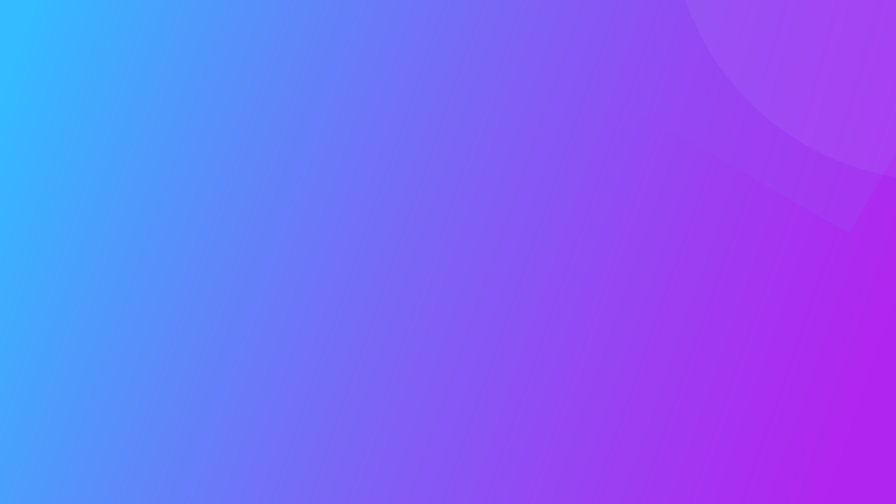
Write a WebGL 2 fragment shader that draws this background.

```glsl
#version 300 es
precision highp float;
// Diagonal cyan-to-violet gradient with a pale disc and a tilted, fading panel.

uniform vec2 u_resolution;
out vec4 fragColor;

// Lengths are in canvas heights, origin at the lower left.
const vec3 CYAN = vec3(0.20, 0.73, 1.00);
const vec3 VIOLET = vec3(0.69, 0.15, 0.94);
const vec3 DISC_TINT = vec3(0.72, 0.74, 1.00);
const vec3 PANEL_TINT = vec3(0.42, 0.62, 1.00);

const float GRADIENT_SLANT = 0.35;
const float GRADIENT_START = 0.069;
const float GRADIENT_LENGTH = 1.92;
const float GRADIENT_BEND = 0.33;

const vec2 DISC_CENTER = vec2(1.863, 1.174);
const float DISC_RADIUS = 0.532;
const float DISC_OPACITY = 0.08;

const vec2 PANEL_CORNER = vec2(1.685, 0.537);
const float PANEL_ANGLE = 0.5236;
const float PANEL_FADE = 0.58;
const float PANEL_OPACITY = 0.075;

// Antialiased coverage of a signed distance, negative inside.
float coverage(float distanceToEdge, float pixel) {
  return 1.0 - smoothstep(-pixel, pixel, distanceToEdge);
}

// Slanted gradient that changes a little faster near its start.
vec3 background(vec2 p) {
  float along = p.x + GRADIENT_SLANT * (1.0 - p.y);
  float t = clamp((along - GRADIENT_START) / GRADIENT_LENGTH, 0.0, 1.0);
  t *= 1.0 + GRADIENT_BEND * (1.0 - t);
  return mix(CYAN, VIOLET, t);
}

// Quarter plane opening up and left from its corner, fading along its edge.
float panel(vec2 p, float pixel) {
  vec2 along = vec2(-cos(PANEL_ANGLE), sin(PANEL_ANGLE));
  vec2 inward = vec2(-along.x, along.y).yx;
  vec2 q = vec2(dot(p - PANEL_CORNER, along), dot(p - PANEL_CORNER, inward));
  float fade = 1.0 - smoothstep(0.0, PANEL_FADE, q.x);
  return coverage(-min(q.x, q.y), pixel) * fade;
}

void main() {
  float pixel = 1.0 / u_resolution.y;
  vec2 p = gl_FragCoord.xy * pixel;

  vec3 color = background(p);
  color = mix(color, PANEL_TINT, PANEL_OPACITY * panel(p, pixel));

  float disc = coverage(length(p - DISC_CENTER) - DISC_RADIUS, pixel);
  color = mix(color, DISC_TINT, DISC_OPACITY * disc);

  fragColor = vec4(color, 1.0);
}
```
